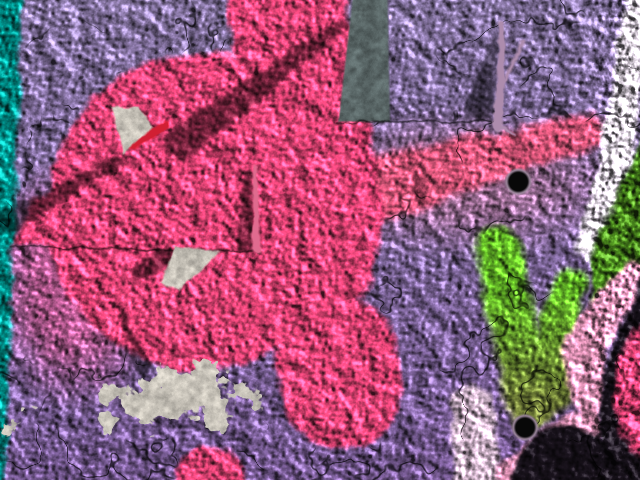
Write a WebGL 1 fragment shader that draws this texture.

```glsl
precision highp float;
uniform vec2 u_resolution;

const float WALL_HEIGHT = 5.76;
const float CRISP = .02;
const float SPRAY = .05;
const float HAZE = .4;
const vec2 TO_LIGHT = vec2(.04, -.03);

float hash(vec2 p) {
  return fract(sin(dot(p, vec2(127.1, 311.7))) * 43758.5);
}

float noise(vec2 p) {
  vec2 i = floor(p), f = fract(p), e = vec2(1, 0);
  f = f * f * (3. - 2. * f);
  return mix(mix(hash(i), hash(i + e), f.x),
             mix(hash(i + e.yx), hash(i + e.xx), f.x), f.y);
}

float fbm(vec2 p) {
  float sum = 0., amp = .5;
  for (int i = 0; i < 4; i++) {
    sum += amp * noise(p);
    p = mat2(1.6, 1.2, -1.2, 1.6) * p + 7.3;
    amp *= .55;
  }
  return sum;
}

float side(vec2 p, vec2 a, vec2 b) {
  vec2 d = normalize(b - a);
  return dot(p - a, vec2(d.y, -d.x));
}

// Convex corners run clockwise
float quad(vec2 p, vec4 ab, vec4 cd) {
  return max(max(side(p, ab.xy, ab.zw), side(p, ab.zw, cd.xy)),
             max(side(p, cd.xy, cd.zw), side(p, cd.zw, ab.xy)));
}

float stroke(vec2 p, vec4 ab, float r0, float r1) {
  vec2 d = ab.zw - ab.xy, v = p - ab.xy;
  float t = clamp(dot(v, d) / dot(d, d), 0., 1.);
  return length(v - d * t) - mix(r0, r1, t);
}

float ellipse(vec2 p, vec2 c, vec2 r) {
  return (length((p - c) / r) - 1.) * min(r.x, r.y);
}

float cover(float d, float soft) { return 1. - smoothstep(-soft, soft, d); }

void paint(inout vec3 col, float d, float soft, vec3 ink) {
  col = mix(col, ink, cover(d, soft));
}

float blossom(vec2 p) {
  float d = ellipse(p, vec2(2.42, 2.55), vec2(1.85, 1.9));
  d = min(d, ellipse(p, vec2(3.6, 2.55), vec2(1, 1.5)));
  d = min(d, stroke(p, vec4(3.45, .1, 3.7, 1.6), .72, .75));
  d = min(d, stroke(p, vec4(4.05, 4.3, 4.1, 4.68), .72, .72));
  d = min(d, quad(p, vec4(.4, 2.4, 1.5, 1.8), vec4(2, 3, .12, 2.95)));
  return min(d, ellipse(p, vec2(2.55, 5.77), vec2(.41)));
}

vec3 paintedWall(vec2 p) {
  vec3 pink = vec3(.83, .25, .43), chalk = vec3(.89, .85, .9);
  vec3 rose = vec3(.85, .56, .69), soot = vec3(.08, .06, .09);
  vec3 col = mix(vec3(.48, .42, .58), vec3(.42, .32, .52), p.y / WALL_HEIGHT);
  paint(col, ellipse(p, vec2(.9, 3.4), vec2(.8, 1.1)), HAZE, vec3(.64, .32, .51));
  paint(col, ellipse(p, vec2(5.6, 2.2), vec2(1.4, .6)), HAZE, vec3(.57, .4, .54));
  paint(col, stroke(p, vec4(4.4, 2.3, 7.1, 1.57), .4, .2), .08, vec3(.8, .32, .45));
  paint(col, blossom(p), SPRAY, pink);
  paint(col, p.x - .27 + p.y * .035, SPRAY, vec3(0, .5, .48));

  // Green limbs and pale stroke
  float limbs = min(stroke(p, vec4(5.98, 3, 6.38, 4.9), .28, .28),
                    stroke(p, vec4(6.85, 3.4, 6.55, 4.65), .19, .34));
  vec3 moss = mix(vec3(.36, .66, .14), vec3(.4, .44, .2), smoothstep(3.3, 5., p.y));
  paint(col, limbs, .08, moss);
  paint(col, stroke(p, vec4(5.67, 4.9, 5.72, 5.9), .26, .26), SPRAY, vec3(.77, .67, .75));

  // Layered border on the right
  float band = min(stroke(p, vec4(7.64, 0, 7.42, 1.8), .12, .2),
                   stroke(p, vec4(7.42, 1.8, 7.02, 3), .2, .1));
  paint(col, band, SPRAY, chalk);
  paint(col, quad(p, vec4(7.75, 1.6, 7.9, 3.1), vec4(7.15, 3.7, 7.08, 3.1)), SPRAY, moss * .65);
  band = min(stroke(p, vec4(7.6, 3.3, 7, 4.2), .14, .25),
             stroke(p, vec4(7, 4.2, 7.1, 5.2), .25, .12));
  band = min(band, stroke(p, vec4(7, 5.05, 6.1, 5.7), .15, .17));
  paint(col, band, SPRAY, rose);
  float dark = quad(p, vec4(7.75, 3.2, 7.9, 5.9), vec4(7.2, 5.9, 7.22, 4.5));
  dark = min(dark, ellipse(p, vec2(6.82, 5.8), vec2(.68)));
  paint(col, dark, SPRAY, soot);
  paint(col, ellipse(p, vec2(7.75, 4.7), vec2(.36, .75)), SPRAY, pink);
  return col;
}

float relief(vec2 p) {
  return fbm(p * 7.) + .3 * noise(p * 25.) + .35 * noise(p * 3.);
}

void peelingFlaps(inout vec3 col, vec2 p, float grain) {
  // Cast shadows and torn edges
  float d = stroke(p, vec4(4.1, .3, 2.2, 1.7), .07, .2);
  d = min(d, stroke(p, vec4(1.4, 1.95, .1, 2.65), .08, .13));
  d = min(d, stroke(p, vec4(2.99, 2.1, 2.95, 2.9), .04, .12));
  d = min(d, stroke(p, vec4(1.95, 3.1, 1.65, 3.3), .12, .09));
  d = min(d, stroke(p, vec4(1.5, 3.8, 1.7, 4.4), .03, .1));
  d = min(d, stroke(p, vec4(5.95, .45, 5.74, 1.3), .02, .17));
  col *= 1. - .52 * cover(d, SPRAY);
  d = min(stroke(p, vec4(.15, 2.97, 3.05, 3.04), .01, .01),
          stroke(p, vec4(4.07, 1.47, 6.1, 1.47), .01, .01));
  col *= 1. - .7 * cover(d, CRISP);

  // Lit curls
  paint(col, stroke(p, vec4(3.07, 2, 3.09, 3), .02, .05), CRISP, vec3(.88, .42, .56));
  d = min(stroke(p, vec4(6.03, .3, 5.97, 1.5), .03, .06),
          stroke(p, vec4(6.28, .5, 6.03, 1), .02, .02));
  d = min(d, stroke(p, vec4(5.93, 1.48, 6.18, 1.6), .03, .01));
  paint(col, d, CRISP, vec3(.68, .55, .68));

  // Exposed plaster
  vec3 plaster = vec3(.8, .78, .74) * (.72 + .5 * grain);
  paint(col, stroke(p, vec4(1.6, 1.7, 2, 1.5), .08, .04), CRISP, vec3(.82, .12, .2));
  d = quad(p, vec4(1.36, 1.3, 1.68, 1.28), vec4(1.83, 1.52, 1.47, 1.83));
  d = min(d, quad(p, vec4(2.1, 2.94, 2.64, 3.04), vec4(2.15, 3.49, 1.94, 3.43)));
  float flake = ellipse(p, vec2(2.22, 4.78), vec2(.68, .36));
  flake = min(flake, ellipse(p, vec2(1.28, 4.85), vec2(.1, .25)));
  flake = min(flake, ellipse(p, vec2(.18, 5.1), vec2(.17)));
  d = min(d, flake + .6 * (fbm(p * 4.5) - .47));
  paint(col, d, CRISP, plaster);
}

void main() {
  // Wall coordinates run downward from the top edge
  vec2 p = gl_FragCoord.xy / u_resolution.y * WALL_HEIGHT;
  p.y = WALL_HEIGHT - p.y;
  float grain = fbm(p * 13.);
  vec2 wobble = vec2(fbm(p * 5.), fbm(p * 5. + 19.)) - .47;
  vec3 col = paintedWall(p + wobble * .16) * (.9 + .25 * grain);

  // Raking light and cracks
  float slope = relief(p) - relief(p + TO_LIGHT);
  slope *= 1. + .5 * smoothstep(6.9, 7.3, p.x);
  col *= clamp(1. + 2. * slope, .25, 1.6);
  col += .55 * max(slope - .12, 0.);
  float bare = smoothstep(0., .1, blossom(p)) * smoothstep(.45, .6, noise(p * 1.8));
  col *= 1. - .65 * bare * cover(abs(fbm(p * 1.7) - .5) - .01, .01);

  // Slate plate, flaps and drilled holes
  float plate = quad(p, vec4(4.24, -.1, 4.65, -.1), vec4(4.68, 1.46, 4.06, 1.46));
  paint(col, plate, CRISP, vec3(.35, .4, .4) * (.65 + .7 * grain));
  peelingFlaps(col, p + wobble * .1, grain);
  float hole = min(length(p - vec2(6.22, 2.18)), length(p - vec2(6.3, 5.13)));
  paint(col, hole - .155, CRISP, vec3(.6, .52, .6));
  paint(col, hole - .125, CRISP, vec3(.03));
  gl_FragColor = vec4(col, 1);
}
```
